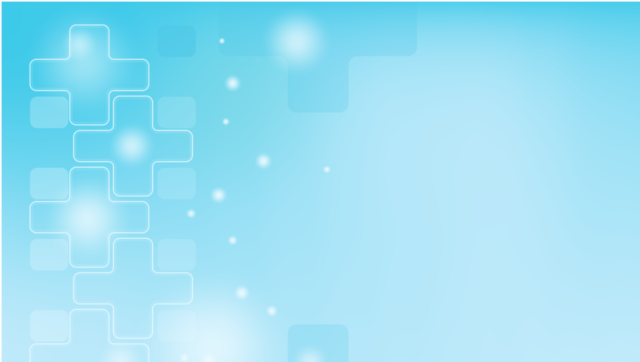
Give the GLSL for this background, as a Shadertoy shader.

```glsl
// A pale blue backdrop with cyan corners, a zigzag column of outlined crosses,
// translucent rounded tiles and soft white lights. Shapes are signed distance
// fields in units of the canvas height; the wash is a blend of smooth ramps.

const vec3 PALE  = vec3(0.755, 0.918, 0.982);
const vec3 CYAN  = vec3(0.24, 0.79, 0.915);
const vec3 TEAL  = vec3(0.45, 0.84, 0.88);
const vec3 GLASS = vec3(0.30, 0.78, 0.91);
const vec3 LIGHT = vec3(0.93, 0.98, 1.0);
const float ROW_STEP = 0.1965;

// Lights: centre, radius, strength
const vec4 GLOWS[8] = vec4[8](
    vec4(0.219, 0.878, 0.055, 0.50), vec4(0.232, 0.830, 0.170, 0.50),
    vec4(0.820, 0.885, 0.105, 0.72), vec4(0.364, 0.597, 0.070, 0.72),
    vec4(0.242, 0.396, 0.130, 0.75), vec4(0.588, 0.040, 0.230, 0.75),
    vec4(0.334, 0.000, 0.070, 0.60), vec4(0.857, 0.000, 0.055, 0.60));

// Sparks: centre, radius
const vec3 SPARKS[12] = vec3[12](
    vec3(0.613, 0.887, 0.011), vec3(0.643, 0.770, 0.027), vec3(0.624, 0.664, 0.013),
    vec3(0.728, 0.555, 0.027), vec3(0.903, 0.532, 0.013), vec3(0.604, 0.461, 0.027),
    vec3(0.528, 0.410, 0.016), vec3(0.643, 0.336, 0.016), vec3(0.668, 0.191, 0.025),
    vec3(0.751, 0.141, 0.019), vec3(0.576, 0.005, 0.025), vec3(0.509, 0.012, 0.016));

vec2 hashGradient(vec2 cell) {
    float angle = 6.2832 * fract(sin(dot(cell, vec2(127.1, 311.7))) * 43758.5);
    return vec2(cos(angle), sin(angle));
}

float gradientNoise(vec2 p) {
    vec2 cell = floor(p), f = fract(p);
    vec2 u = f * f * f * (f * (f * 6.0 - 15.0) + 10.0);
    vec2 e = vec2(1.0, 0.0);
    float a = dot(hashGradient(cell), f);
    float b = dot(hashGradient(cell + e.xy), f - e.xy);
    float c = dot(hashGradient(cell + e.yx), f - e.yx);
    float d = dot(hashGradient(cell + e.xx), f - e.xx);
    return mix(mix(a, b, u.x), mix(c, d, u.x), u.y);
}

float roundedBox(vec2 p, vec2 halfSize, float radius) {
    vec2 q = abs(p) - halfSize + radius;
    return length(max(q, 0.0)) + min(max(q.x, q.y), 0.0) - radius;
}

// Union whose inner corners are filleted
float roundUnion(float a, float b, float radius) {
    return max(radius, min(a, b)) - length(max(radius - vec2(a, b), 0.0));
}

float crossShape(vec2 p) {
    float across = roundedBox(p, vec2(0.164, 0.043), 0.018);
    float upright = roundedBox(p, vec2(0.054, 0.138), 0.018);
    return roundUnion(across, upright, 0.014);
}

float coverage(float dist, float softness) {
    return 1.0 - smoothstep(-softness, softness, dist);
}

float glow(vec2 p, vec2 centre, float radius) {
    return 1.0 - smoothstep(0.0, 1.0, length(p - centre) / radius);
}

vec3 wash(vec2 p) {
    float drop = 1.0 - p.y;
    float left = (1.0 - smoothstep(0.05, 1.0, drop)) * (1.0 - smoothstep(0.1, 1.15, p.x));
    float top = 0.9 * exp(-drop / 0.12);
    float right = 0.42 * smoothstep(1.3, 1.77, p.x) * p.y;
    float haze = 0.16 * exp(-dot(p - vec2(0.75, 0.3), p - vec2(0.75, 0.3)) / 0.25);
    float depth = 1.0 - (1.0 - left) * (1.0 - top) * (1.0 - right) * (1.0 - haze);
    depth += 0.025 * gradientNoise(p * vec2(9.0, 1.6));    // faint folds
    vec3 color = mix(PALE, CYAN, clamp(depth, 0.0, 1.0));
    return mix(color, TEAL, 0.45 * glow(p, vec2(0.64, 0.74), 0.36));
}

void mainImage(out vec4 fragColor, in vec2 fragCoord) {
    vec2 p = fragCoord / iResolution.y;
    float pixel = 1.0 / iResolution.y;
    vec3 color = wash(p);

    // Large glass panels at the top and bottom
    float bar = roundedBox(p - vec2(0.878, 1.0), vec2(0.274, 0.155), 0.025);
    float stem = roundedBox(p - vec2(0.879, 0.85), vec2(0.084, 0.161), 0.025);
    float foot = roundedBox(p - vec2(0.879, 0.0), vec2(0.084, 0.104), 0.025);
    color = mix(color, GLASS, 0.24 * coverage(roundUnion(bar, stem, 0.025), pixel));
    color = mix(color, GLASS, 0.20 * coverage(foot, pixel));

    // Broad lights
    for (int i = 0; i < 8; i++)
        color = mix(color, LIGHT, GLOWS[i].w * glow(p, GLOWS[i].xy, GLOWS[i].z));

    // Two columns of small tiles, then the zigzag of crosses
    for (int row = 0; row < 5; row++) {
        float y = 0.886 - ROW_STEP * float(row);
        for (int side = 0; side < 2; side++) {
            float x = mix(0.136, 0.488, float(side));
            float tile = coverage(roundedBox(p - vec2(x, y), vec2(0.053, 0.0435), 0.02), pixel);
            float alpha = row == 0 ? mix(0.12, 0.55, float(side)) : mix(0.28, 0.16, float(side));
            color = mix(color, row == 0 ? GLASS : LIGHT, alpha * tile);
        }
        vec2 centre = vec2(row % 2 == 0 ? 0.247 : 0.3675, 0.793 - ROW_STEP * float(row));
        float edge = crossShape(p - centre);
        float line = coverage(abs(edge) - 0.0018, pixel);
        float rim = coverage(abs(edge + 0.005) - 0.001, 2.0 * pixel);
        color = mix(color, LIGHT, max(0.72 * line, 0.22 * rim));
    }

    // Small sparks
    for (int i = 0; i < 12; i++)
        color = mix(color, LIGHT, 0.9 * glow(p, SPARKS[i].xy, SPARKS[i].z));

    // Thin white margin on the left and top
    float margin = coverage(min(p.x, 1.0 - p.y) - 0.0045, pixel);
    fragColor = vec4(mix(color, vec3(1.0), margin), 1.0);
}
```
